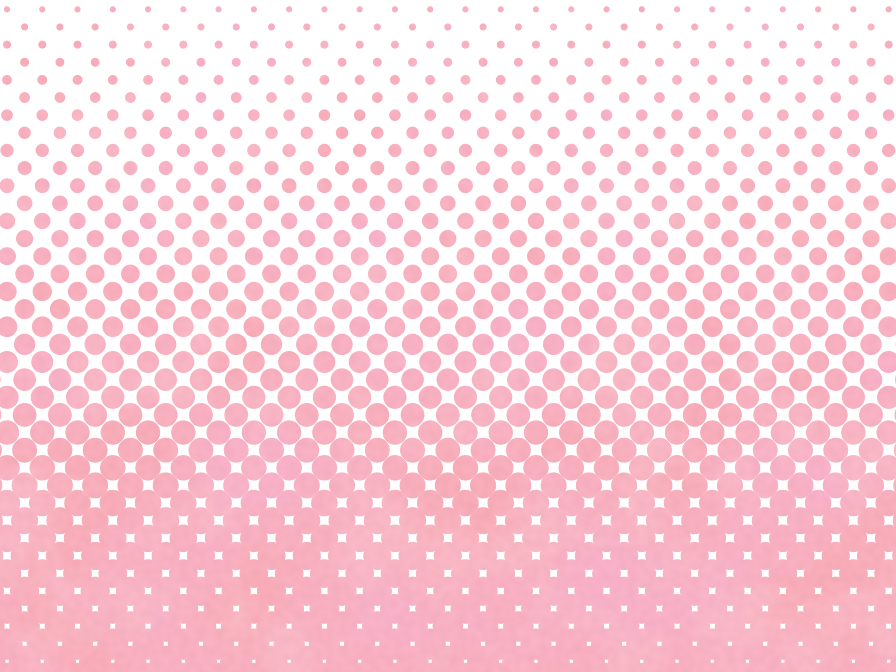
Reproduce this pattern procedurally as a Shadertoy shader.

```glsl
#define CELL 0.02624                    // row spacing, in canvas heights
#define FIRST_DOT vec2(0.0104, 0.0139)  // top left dot, from the top left corner
#define RADIUS_TOP 0.159                // dot radius at the top, in cells
#define RADIUS_GROWTH 1.042
#define RADIUS_EASE 0.338
#define RADIUS_CLOSE 0.066              // extra growth that shuts the last gaps
#define WASH_SCALE 5.0
#define WASH_STRENGTH 0.6
#define GRAIN_SCALE 75.0
#define GRAIN_STRENGTH 0.022
#define SEAM_LIGHT 0.10

const vec3 PAPER = vec3(1.0);
const vec3 ROSE = vec3(0.970, 0.688, 0.750);
const vec3 SALMON = vec3(0.970, 0.660, 0.700);
const vec3 LILAC = vec3(0.965, 0.690, 0.800);
const vec3 BLUSH = vec3(0.975, 0.735, 0.780);

vec2 hashGradient(vec2 p) {
    vec3 q = fract(p.xyx * vec3(0.1031, 0.1030, 0.0973));
    q += dot(q, q.yzx + 33.33);
    float angle = 6.2832 * fract((q.x + q.y) * q.z);
    return vec2(cos(angle), sin(angle));
}

float gradientNoise(vec2 p) {
    vec2 i = floor(p), f = fract(p);
    vec2 u = f * f * f * (f * (f * 6.0 - 15.0) + 10.0);
    vec2 e = vec2(0.0, 1.0);
    float a = dot(hashGradient(i), f);
    float b = dot(hashGradient(i + e.yx), f - e.yx);
    float c = dot(hashGradient(i + e.xy), f - e.xy);
    float d = dot(hashGradient(i + e.yy), f - e.yy);
    return mix(mix(a, b, u.x), mix(c, d, u.x), u.y);
}

float fbm(vec2 p) {
    float sum = 0.0, amplitude = 1.0;
    for (int i = 0; i < 4; i++) {
        sum += amplitude * gradientNoise(p);
        p = mat2(1.6, 1.2, -1.2, 1.6) * p + 7.3;
        amplitude *= 0.5;
    }
    return sum;
}

// Soft pink wash with drifting hue and paper grain
vec3 watercolor(vec2 p) {
    float hue = fbm(p * WASH_SCALE + 20.0);
    float tone = fbm(p * WASH_SCALE * 1.6 + 51.0);
    vec3 color = mix(ROSE, SALMON, WASH_STRENGTH * smoothstep(0.0, 0.5, hue));
    color = mix(color, LILAC, WASH_STRENGTH * smoothstep(0.0, 0.6, -hue));
    color = mix(color, BLUSH, WASH_STRENGTH * smoothstep(-0.2, 0.6, tone));
    return color + GRAIN_STRENGTH * gradientNoise(p * GRAIN_SCALE);
}

// Dot radius in cells, growing with depth below the top edge
float dotRadius(float depth) {
    return RADIUS_TOP + depth * (RADIUS_GROWTH - RADIUS_EASE * depth)
        + RADIUS_CLOSE * pow(max(depth, 0.0), 12.0);
}

// Distances to the nearest and second nearest dot of the staggered grid
vec2 dotDistances(vec2 p) {
    vec2 corner = floor(vec2(p.x + p.y, p.x - p.y) * 0.5);
    vec2 nearest = vec2(1e3);
    for (int k = 0; k < 4; k++) {
        vec2 id = corner + vec2(k & 1, k >> 1);
        vec2 center = vec2(id.x + id.y, id.x - id.y);
        float depth = center.y * CELL + FIRST_DOT.y;
        float d = length(p - center) - dotRadius(depth);
        nearest = vec2(min(nearest.x, d), min(nearest.y, max(nearest.x, d)));
    }
    return nearest;
}

void mainImage(out vec4 fragColor, in vec2 fragCoord) {
    vec2 uv = fragCoord / iResolution.y;
    uv.y = 1.0 - uv.y;
    float pixel = 1.0 / (iResolution.y * CELL);

    vec2 d = dotDistances((uv - FIRST_DOT) / CELL);
    float ink = 1.0 - smoothstep(-0.6 * pixel, 0.6 * pixel, d.x);

    // Faint light seam where dots begin to overlap, fading downward
    float seam = 1.0 - smoothstep(0.0, 1.2 * pixel, abs(d.y));
    seam *= 1.0 - smoothstep(0.68, 0.80, uv.y);

    vec3 pink = mix(watercolor(uv), PAPER, SEAM_LIGHT * seam);
    fragColor = vec4(mix(PAPER, pink, ink), 1.0);
}
```
